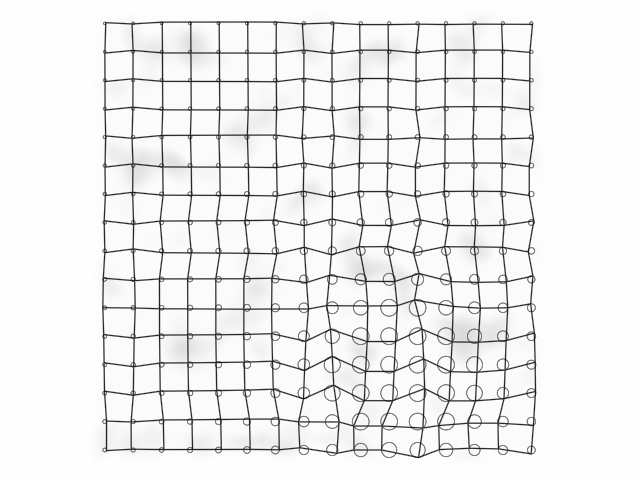
Give the GLSL for this pattern, as a Shadertoy shader.

```glsl
#define NODES 16
#define GRID_SIZE 0.8889
#define GRID_CORNER vec2(-0.4485, 0.4514)
#define FOCUS vec2(0.6215, 0.7326)
#define SWAY_FALLOFF 0.0025
#define SWAY_MAX 0.0174
#define THREAD_HALF 0.0012
#define RING_HALF 0.0007
#define CLOUD_SCALE 8.5
#define CLOUD_DEPTH 0.16
#define INK vec3(0.07)
#define PAPER vec3(0.995)

const float TAU = 6.2831853;
const float SPACING = GRID_SIZE / float(NODES - 1);

// Phase of each column and row, in turns; a node's angle is their sum
const float COLUMN_TURN[NODES] = float[NODES](
    0.55, 0.06, 0.47, 0.47, 0.47, 0.47, 0.49, 0.08,
    0.60, 0.00, 0.00, 0.73, 0.01, 0.05, 0.04, 0.76);
const float ROW_TURN[NODES] = float[NODES](
    0.36, -0.32, -0.33, -0.34, 0.31, -0.33, -0.36, 0.15,
    -0.31, 0.06, -0.04, 0.11, 0.15, 0.18, 0.41, 0.50);

vec2 hashGradient(vec2 cell) {
    float h = fract(sin(dot(cell, vec2(127.1, 311.7))) * 43758.55);
    return vec2(cos(TAU * h), sin(TAU * h));
}

float gradientNoise(vec2 p) {
    vec2 i = floor(p), f = fract(p);
    vec2 u = f * f * f * (f * (f * 6.0 - 15.0) + 10.0);
    vec2 e = vec2(1.0, 0.0);
    float bottom = mix(dot(hashGradient(i), f),
                       dot(hashGradient(i + e.xy), f - e.xy), u.x);
    float top = mix(dot(hashGradient(i + e.yx), f - e.yx),
                    dot(hashGradient(i + 1.0), f - 1.0), u.x);
    return mix(bottom, top, u.y);
}

// Sway grows toward the focus and is capped around it
float swayRadius(ivec2 node) {
    float d = distance(vec2(node) * SPACING, FOCUS);
    return min(SWAY_FALLOFF / max(d, 0.001), SWAY_MAX);
}

vec2 swayedNode(ivec2 node) {
    float angle = TAU * (COLUMN_TURN[node.x] + ROW_TURN[node.y]);
    return vec2(node) * SPACING + swayRadius(node) * vec2(cos(angle), sin(angle));
}

float segmentDistance(vec2 p, vec2 a, vec2 b) {
    vec2 ab = b - a;
    float t = clamp(dot(p - a, ab) / dot(ab, ab), 0.0, 1.0);
    return length(p - a - ab * t);
}

// Share of a pixel-wide window covered by a stroke at distance d
float strokeCoverage(float d, float halfWidth, float window) {
    float near = max(d - 0.5 * window, -halfWidth);
    float far = min(d + 0.5 * window, halfWidth);
    return clamp((far - near) / window, 0.0, 1.0);
}

// Faint smoke, confined to the grid and a soft margin
float cloud(vec2 p) {
    float n = gradientNoise(p * CLOUD_SCALE)
            + 0.4 * gradientNoise(p * CLOUD_SCALE * 2.1 + 7.3);
    vec2 outside = abs(p - 0.5 * GRID_SIZE) - 0.5 * GRID_SIZE;
    float inside = 1.0 - smoothstep(-0.02, 0.035, max(outside.x, outside.y));
    return inside * (0.01 + CLOUD_DEPTH * smoothstep(0.05, 1.0, n));
}

void mainImage(out vec4 fragColor, in vec2 fragCoord) {
    // Grid space: origin at the upper left node, y pointing down
    vec2 p = (fragCoord - 0.5 * iResolution.xy) / iResolution.y;
    p = (p - GRID_CORNER) * vec2(1.0, -1.0);
    float window = 1.25 / iResolution.y;

    // Nearby threads and rings
    float threadDist = 1.0, ringDist = 1.0;
    ivec2 nearest = ivec2(floor(p / SPACING + 0.5));
    for (int y = -1; y <= 1; y++)
    for (int x = -1; x <= 1; x++) {
        ivec2 node = nearest + ivec2(x, y);
        if (min(node.x, node.y) < 0 || max(node.x, node.y) >= NODES) continue;
        vec2 knot = swayedNode(node);
        if (node.x < NODES - 1)
            threadDist = min(threadDist, segmentDistance(p, knot, swayedNode(node + ivec2(1, 0))));
        if (node.y < NODES - 1)
            threadDist = min(threadDist, segmentDistance(p, knot, swayedNode(node + ivec2(0, 1))));
        float ring = abs(distance(p, vec2(node) * SPACING) - swayRadius(node));
        ringDist = min(ringDist, ring);
    }

    vec3 color = PAPER - cloud(p);
    color = mix(color, INK, strokeCoverage(ringDist, RING_HALF, window));
    color = mix(color, INK, strokeCoverage(threadDist, THREAD_HALF, window));
    fragColor = vec4(color, 1.0);
}
```
